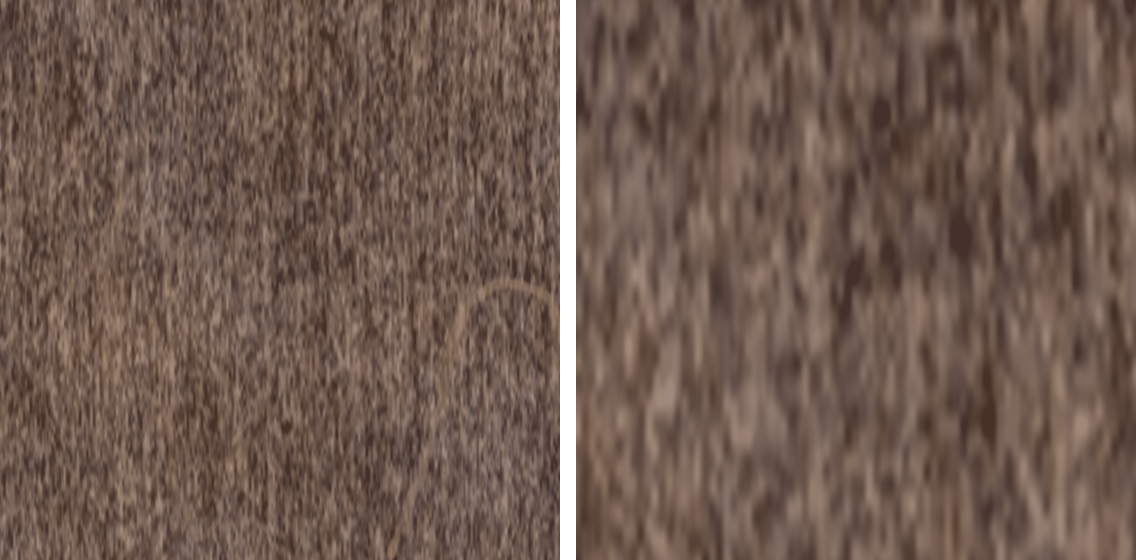
Left: the whole. Right: its middle third, enlarged.
Write a three.js fragment shader that draws this texture.

```glsl
// Brown stained wood: short upright fibres over soft stains and long streaks,
// crossed by a few pale growth veins, one of them bending into an arch.
// Layered column noise sets the tone, and distance functions draw the veins.
varying vec2 vUv;

float hash(vec2 p) {
  return fract(sin(dot(p, vec2(127.1, 311.7))) * 43758.5453);
}

// Smooth value noise, centred on zero.
float noise(vec2 p) {
  vec2 i = floor(p);
  vec2 f = fract(p);
  f = f * f * (3.0 - 2.0 * f);
  float low = mix(hash(i), hash(i + vec2(1.0, 0.0)), f.x);
  float high = mix(hash(i + vec2(0.0, 1.0)), hash(i + vec2(1.0, 1.0)), f.x);
  return mix(low, high, f.y) - 0.5;
}

// One column of fibre, shifted along its length so that ends do not line up.
float strand(float column, float y) {
  y += 37.0 * hash(vec2(column, 7.3));
  float i = floor(y);
  float f = smoothstep(0.0, 1.0, y - i);
  return mix(hash(vec2(column, i)), hash(vec2(column, i + 1.0)), f) - 0.5;
}

float fibres(vec2 p) {
  float i = floor(p.x);
  float f = smoothstep(0.0, 1.0, p.x - i);
  return mix(strand(i, p.y), strand(i + 1.0, p.y), f);
}

// Soft elliptical stain.
float stain(vec2 p, vec2 centre, vec2 radius) {
  vec2 d = (p - centre) / radius;
  return exp(-dot(d, d));
}

float segment(vec2 p, vec2 a, vec2 b) {
  vec2 ab = b - a;
  return length(p - a - ab * clamp(dot(p - a, ab) / dot(ab, ab), 0.0, 1.0));
}

// Line profile from a distance, flat inside with a short soft edge.
float vein(float d, float width) {
  return 1.0 - smoothstep(0.35 * width, 1.3 * width, abs(d));
}

void main() {
  vec2 p = vUv;

  // Grain leans slightly but its fibres stay straight.
  vec2 g = p;
  g.x += 0.018 * noise(p * vec2(4.0, 2.5)) + 0.002 * noise(p * vec2(14.0, 11.0) + 5.0);
  float fine = 0.88 * fibres(g * vec2(235.0, 72.0) + 73.0)
             + 0.82 * fibres(g * vec2(155.0, 42.0))
             + 0.30 * fibres(g * vec2(95.0, 28.0) + 31.0);
  float lines = 0.50 * fibres(g * vec2(150.0, 8.0) + 23.0);
  float streaks = 0.27 * fibres(g * vec2(62.0, 3.5) + 17.0);
  float mottle = 0.22 * noise(p * vec2(26.0, 19.0) + 9.0)
               + 0.22 * noise(p * vec2(7.0, 6.0) + 41.0);

  // Broad light and dark stains.
  float broad = 0.18 * stain(p, vec2(0.18, 0.45), vec2(0.12, 0.32))
              + 0.12 * stain(p, vec2(0.53, 0.38), vec2(0.22, 0.10))
              + 0.12 * stain(p, vec2(0.95, 0.95), vec2(0.14, 0.10))
              - 0.30 * stain(p, vec2(0.0, 0.96), vec2(0.09, 0.14))
              - 0.20 * stain(p, vec2(0.84, 0.75), vec2(0.18, 0.12))
              - 0.14 * stain(p, vec2(0.40, 0.76), vec2(0.18, 0.20))
              - 0.18 * stain(p, vec2(0.09, 0.15), vec2(0.09, 0.09))
              - 0.10 * stain(p, vec2(0.70, 0.18), vec2(0.10, 0.16));

  // Pale veins, roughened along their edges.
  vec2 q = p + 0.008 * vec2(noise(p * 28.0), noise(p * 28.0 + 60.0));
  q.x += 0.006 * noise(p * vec2(70.0, 40.0));
  vec2 arch = q - vec2(0.91, 0.40);
  float ring = length(arch) - 0.093;
  float crown = smoothstep(-0.03, 0.0, arch.y);
  float leg = segment(q, vec2(0.815, 0.405), vec2(0.77, 0.21));
  leg = min(leg, segment(q, vec2(0.77, 0.21), vec2(0.70, 0.01)));
  float pale = max(0.80 * vein(ring, 0.011) * crown, 0.70 * vein(leg, 0.010));
  pale = max(pale, 0.75 * stain(q, vec2(0.815, 0.41), vec2(0.014, 0.03)));
  pale = max(pale, 0.50 * vein(segment(q, vec2(0.77, 1.0), vec2(0.705, 0.74)), 0.007));
  pale = max(pale, 0.28 * vein(segment(q, vec2(0.575, 0.90), vec2(0.53, 0.65)), 0.010));
  pale = max(pale, 0.30 * vein(segment(q, vec2(0.22, 0.76), vec2(0.185, 0.22)), 0.013));
  float x = q.x - 0.36;
  float bow = abs(q.y - 0.035 - 50.0 * x * x) / sqrt(1.0 + 10000.0 * x * x);
  pale = max(pale, 0.45 * vein(bow, 0.006) * smoothstep(0.20, 0.09, q.y));
  float halo = vein(ring - 0.030, 0.018) * crown;

  // Tone runs from dark to light brown; veins lift it and calm the fibres.
  float tone = 0.39 + fine + lines + streaks + mottle + broad - 0.18 * halo;
  tone = clamp(mix(tone, 0.88 + 0.5 * fine, pale), -0.3, 1.25);

  // The warm shift parts tan from grey.
  float warm = 0.5 * noise(p * vec2(9.0, 5.0) + 80.0) + 0.8 * fibres(g * vec2(110.0, 24.0) + 50.0)
             + 1.0 * broad + 0.7 * pale - 0.5 * stain(p, vec2(0.92, 0.15), vec2(0.14, 0.22));
  vec3 colour = mix(vec3(0.34, 0.26, 0.225), vec3(0.57, 0.48, 0.425), tone);
  colour += warm * vec3(0.016, 0.0, -0.030);
  gl_FragColor = vec4(colour, 1.0);
}
```
